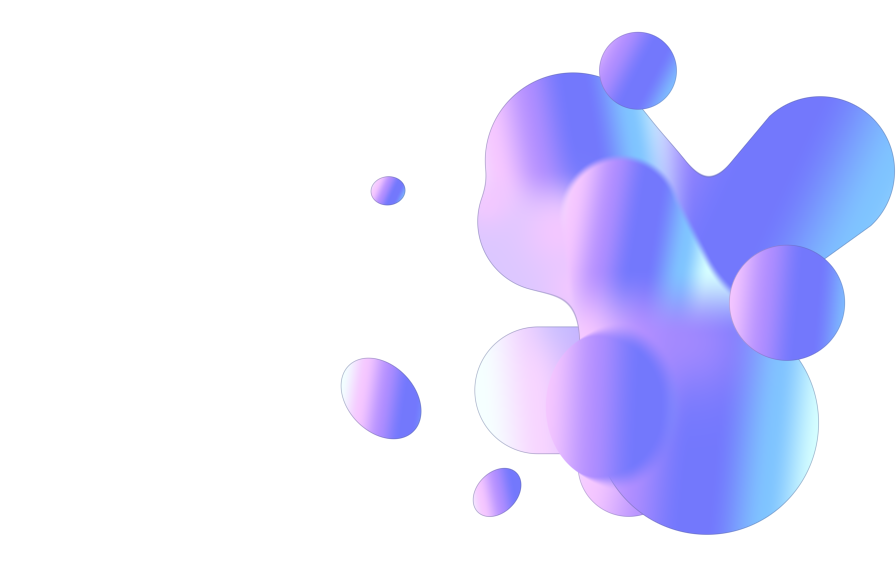
This background is drawn by a Shadertoy shader. Its source:

```glsl
// Glossy pastel liquid blobs and floating droplets on a white background.

const vec3 WHITE = vec3(1.0);
const vec3 ICE = vec3(0.84, 1.0, 1.0);
const vec3 PINK = vec3(0.96, 0.78, 1.0);
const vec3 LILAC = vec3(0.86, 0.78, 1.0);
const vec3 VIOLET = vec3(0.70, 0.56, 1.0);
const vec3 BLUE = vec3(0.45, 0.47, 0.99);
const vec3 SKY = vec3(0.50, 0.77, 1.0);
const vec3 OUTLINE = vec3(0.36, 0.40, 0.58);

// Distance functions
float circle(vec2 p, vec2 center, float radius) {
    return length(p - center) - radius;
}

float ellipse(vec2 p, vec2 center, vec2 radii, float angle) {
    float c = cos(angle), s = sin(angle);
    vec2 q = mat2(c, -s, s, c) * (p - center);
    float k = length(q / radii);
    return k * (k - 1.0) / max(length(q / (radii * radii)), 0.001);
}

float taperedCapsule(vec2 p, vec2 a, vec2 b, float ra, float rb) {
    vec2 axis = b - a;
    float h = clamp(dot(p - a, axis) / dot(axis, axis), 0.0, 1.0);
    return length(p - a - axis * h) - mix(ra, rb, h);
}

float smoothUnion(float a, float b, float k) {
    float h = max(k - abs(a - b), 0.0) / k;
    return min(a, b) - h * h * k * 0.25;
}

// Iridescent ramp: ice, pink, violet, blue, sky, ice
vec3 iridescence(float t) {
    vec3 color = mix(vec3(0.95, 1.0, 1.0), PINK, smoothstep(0.0, 0.2, t));
    color = mix(color, VIOLET, smoothstep(0.18, 0.40, t));
    color = mix(color, BLUE, smoothstep(0.36, 0.57, t));
    color = mix(color, SKY, smoothstep(0.65, 0.85, t));
    return mix(color, ICE, smoothstep(0.84, 1.0, t));
}

// Ramp laid along the line from start to end
vec3 sweep(vec2 p, vec2 start, vec2 end) {
    vec2 axis = end - start;
    return iridescence(dot(p - start, axis) / dot(axis, axis));
}

float glow(vec2 p, vec2 center, float radius) {
    vec2 q = (p - center) / radius;
    return exp(-dot(q, q));
}

// Antialiased fill with a hairline rim
vec3 paint(vec3 base, vec3 fill, float d, float rim) {
    float aa = 0.75 / iResolution.y;
    float line = rim * (1.0 - smoothstep(0.0, 0.0025, abs(d)));
    return mix(base, mix(fill, OUTLINE, line), smoothstep(aa, -aa, d));
}

// Shading of the rear mass: left lobes and right arm
vec3 rearColor(vec2 p) {
    vec3 left = sweep(p, vec2(0.793, 0.69), vec2(1.155, 0.75));
    float lobe = smoothstep(0.71, 0.61, p.y) * smoothstep(1.07, 0.98, p.x);
    left = mix(left, LILAC, lobe);
    left = mix(left, PINK, 0.9 * glow(p, vec2(0.965, 0.60), 0.065));
    left = mix(left, PINK, 0.8 * glow(p, vec2(0.84, 0.65), 0.045));
    left = mix(left, PINK, 0.8 * glow(p, vec2(0.99, 0.50), 0.05));
    vec3 arm = sweep(p, vec2(0.85, 0.91), vec2(1.608, 0.558));
    return mix(left, arm, smoothstep(1.10, 1.20, p.x));
}

// Shading of the front mass: upright finger and large belly
vec3 frontColor(vec2 p) {
    vec3 finger = sweep(p, vec2(0.925, 0.62), vec2(1.23, 0.57));
    vec3 belly = sweep(p, vec2(0.90, 0.30), vec2(1.415, 0.25));
    belly = mix(belly, VIOLET, 0.7 * glow(p, vec2(1.19, 0.41), 0.09));
    return mix(finger, belly, smoothstep(0.54, 0.42, p.y));
}

void mainImage(out vec4 fragColor, in vec2 fragCoord) {
    vec2 p = fragCoord / iResolution.y;
    vec3 color = WHITE;

    // Pale blobs at the back
    float pale = taperedCapsule(p, vec2(0.928, 0.327), vec2(1.03, 0.327), 0.110, 0.110);
    vec3 paleFill = mix(sweep(p, vec2(0.83, 0.32), vec2(1.33, 0.36)), WHITE, 0.25);
    paleFill = mix(paleFill, vec3(0.74, 0.74, 1.0), 0.6 * glow(p, vec2(0.97, 0.45), 0.06));
    color = paint(color, paleFill, pale, 0.5);
    vec3 footFill = sweep(p, vec2(0.93, 0.22), vec2(1.45, 0.10));
    color = paint(color, footFill, circle(p, vec2(1.084, 0.197), 0.088), 0.4);

    // Merged masses: one crisp silhouette, soft inner border
    float shoulder = taperedCapsule(p, vec2(0.988, 0.723), vec2(1.165, 0.568), 0.152, 0.110);
    float arm = taperedCapsule(p, vec2(1.414, 0.705), vec2(1.245, 0.548), 0.129, 0.100);
    float rear = smoothUnion(shoulder, arm, 0.06);
    rear = smoothUnion(rear, circle(p, vec2(0.944, 0.618), 0.121), 0.02);
    float finger = taperedCapsule(p, vec2(1.070, 0.628), vec2(1.125, 0.438), 0.092, 0.130);
    float front = smoothUnion(finger, circle(p, vec2(1.219, 0.271), 0.193), 0.08);
    vec3 massFill = mix(rearColor(p), frontColor(p), smoothstep(0.016, 0.0, front));
    color = paint(color, massFill, smoothUnion(rear, front, 0.08), 0.5);

    // Bulge that melts into the belly on its right side
    float bulge = ellipse(p, vec2(1.050, 0.299), vec2(0.109, 0.130), 0.0);
    float melt = mix(0.75 / iResolution.y, 0.02, smoothstep(0.99, 1.09, p.x));
    vec3 bulgeFill = sweep(p, vec2(0.863, 0.32), vec2(1.285, 0.30));
    color = mix(color, bulgeFill, smoothstep(melt, -melt, bulge));

    // Spheres and loose droplets
    color = paint(color, sweep(p, vec2(0.97, 0.94), vec2(1.20, 0.82)),
                  circle(p, vec2(1.100, 0.878), 0.067), 0.4);
    color = paint(color, sweep(p, vec2(1.193, 0.49), vec2(1.52, 0.46)),
                  circle(p, vec2(1.357, 0.478), 0.100), 0.4);
    color = paint(color, sweep(p, vec2(0.637, 0.69), vec2(0.712, 0.655)),
                  ellipse(p, vec2(0.669, 0.671), vec2(0.030, 0.025), 0.1), 0.5);
    color = paint(color, sweep(p, vec2(0.585, 0.32), vec2(0.785, 0.29)),
                  ellipse(p, vec2(0.657, 0.313), vec2(0.080, 0.058), -0.8), 0.5);
    color = paint(color, sweep(p, vec2(0.80, 0.14), vec2(0.955, 0.17)),
                  ellipse(p, vec2(0.857, 0.151), vec2(0.048, 0.035), 0.8), 0.5);

    fragColor = vec4(color, 1.0);
}
```
